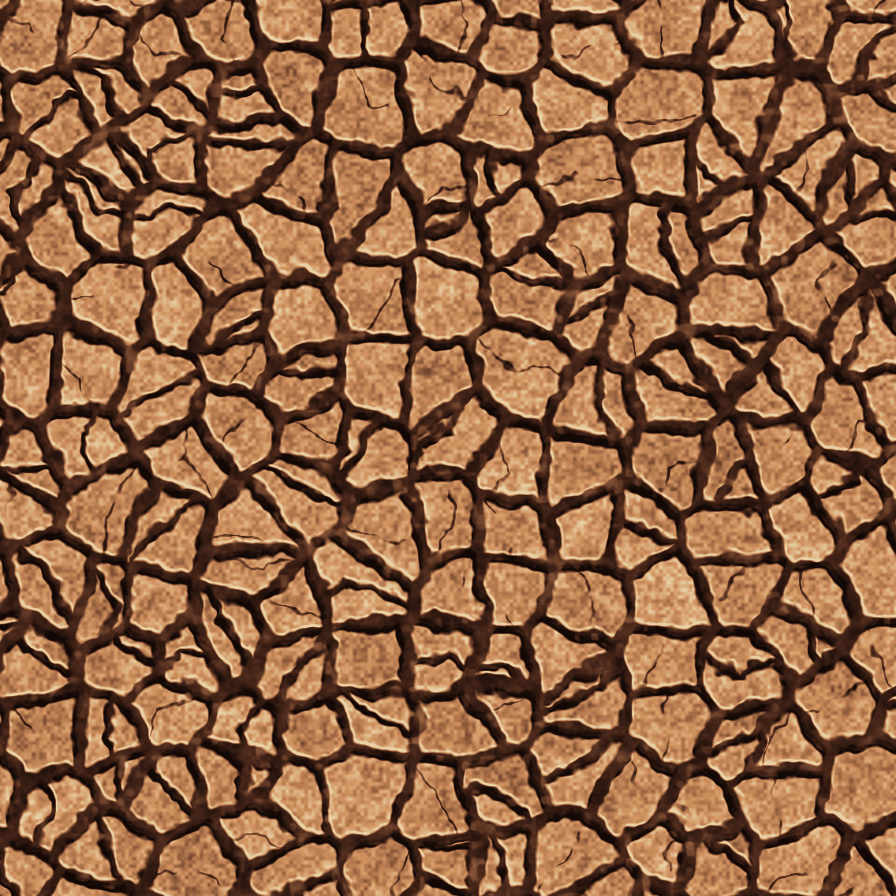
Give the GLSL for this texture, as a WebGL 1 fragment shader.

```glsl
precision highp float;
// Sun-baked cracked mud: warped Voronoi plates, some split by bent cracks.
// A height profile across each crack is lit from the lower left, and the
// resulting brightness, with fine grain, indexes a ramp of earth colours.
uniform vec2 u_resolution;

const float PLATES = 13.0;         // plates across the canvas
const float JITTER = 0.84;         // irregularity of plate centres
const float CRACK = 0.066;         // half width of a crack, in plates
const float CRACK_VARIATION = 0.05;
const float WALL = 0.06;           // width of the sloping plate wall
const float ROUNDING = 0.05;       // softness of plate corners
const float SPLIT_CHANCE = 0.36;   // plates broken by an open crack
const float HAIR_CHANCE = 0.8;     // upper bound for plates with hairlines
const float GRAIN_SCALE = 240.0;   // grains across the canvas
const vec2 TO_LIGHT = vec2(-0.5, -0.866);

const vec3 SHADOW = vec3(0.12, 0.06, 0.04);
const vec3 EARTH = vec3(0.28, 0.15, 0.10);
const vec3 BROWN = vec3(0.47, 0.29, 0.19);
const vec3 CLAY = vec3(0.68, 0.45, 0.29);
const vec3 TAN = vec3(0.82, 0.58, 0.38);
const vec3 PALE = vec3(0.88, 0.74, 0.56);

vec3 hash3(vec2 p) {
  vec3 q = fract(p.xyx * vec3(0.1031, 0.1030, 0.0973));
  q += dot(q, q.yxz + 33.33);
  return fract((q.xxy + q.yzz) * q.zyx);
}

float noise(vec2 p) {
  vec2 i = floor(p), f = fract(p);
  f = f * f * (3.0 - 2.0 * f);
  float low = mix(hash3(i).x, hash3(i + vec2(1.0, 0.0)).x, f.x);
  float high = mix(hash3(i + vec2(0.0, 1.0)).x, hash3(i + 1.0).x, f.x);
  return mix(low, high, f.y);
}

vec2 noise2(vec2 p) {
  return vec2(noise(p), noise(p + 57.3)) - 0.5;
}

float smoothMin(float a, float b, float k) {
  float h = max(k - abs(a - b), 0.0) / k;
  return min(a, b) - h * h * k * 0.25;
}

vec2 seedOf(vec2 cell) {
  return 0.5 + JITTER * (hash3(cell).xy - 0.5);
}

// Distance to a ray leaving the origin at the given angle
float rayDistance(vec2 v, float angle) {
  vec2 dir = vec2(cos(angle), sin(angle));
  return length(v - dir * max(dot(v, dir), 0.0));
}

// Returns height, distance to the open crack, hairline strength, plate tone
vec4 mud(vec2 p) {
  float width = CRACK + CRACK_VARIATION * (noise(p * 1.7 + 9.0) - 0.5);
  p += 0.16 * noise2(p * 3.1) + 0.06 * noise2(p * 9.0);
  vec2 base = floor(p), f = fract(p);

  // Nearest plate centre
  vec2 home = vec2(0.0), toSeed = vec2(0.0);
  float nearest = 9.0;
  for (int j = -1; j <= 1; j++) {
    for (int i = -1; i <= 1; i++) {
      vec2 g = vec2(float(i), float(j));
      vec2 r = g + seedOf(base + g) - f;
      float d = dot(r, r);
      if (d < nearest) { nearest = d; toSeed = r; home = g; }
    }
  }

  // Rounded distance to the plate border
  float edge = 1.0;
  for (int j = -2; j <= 2; j++) {
    for (int i = -2; i <= 2; i++) {
      vec2 g = home + vec2(float(i), float(j));
      vec2 r = g + seedOf(base + g) - f;
      vec2 gap = r - toSeed;
      if (dot(gap, gap) > 0.0001) {
        edge = smoothMin(edge, dot(0.5 * (toSeed + r), normalize(gap)), ROUNDING);
      }
    }
  }

  // Bent crack through the plate: open, hairline or absent
  vec3 trait = hash3(base + home + 171.0);
  vec2 local = -toSeed + 0.24 * (trait.yz - 0.5) + 0.09 * noise2(p * 6.0);
  float turn = trait.x * 6.2832;
  float bent = min(rayDistance(local, turn), rayDistance(local, turn + 2.1 + 2.0 * trait.y));
  float hair = 0.0;
  if (trait.z < SPLIT_CHANCE) {
    edge = smoothMin(edge, bent + width * (0.25 + 0.4 * trait.y), 0.03);
  } else if (trait.z < HAIR_CHANCE) {
    hair = (1.0 - smoothstep(0.008, 0.034, bent)) * smoothstep(0.25, 0.5, noise(p * 4.0));
  }
  float height = smoothstep(width, width + WALL, edge);
  return vec4(height, edge - width, hair, trait.y);
}

// Earth colours evenly spaced from dark (0) to bright (1)
vec3 earthRamp(float v) {
  v *= 5.0;
  vec3 c = mix(SHADOW, EARTH, clamp(v, -0.3, 1.0));
  c = mix(c, BROWN, clamp(v - 1.0, 0.0, 1.0));
  c = mix(c, CLAY, clamp(v - 2.0, 0.0, 1.0));
  c = mix(c, TAN, clamp(v - 3.0, 0.0, 1.0));
  return mix(c, PALE, clamp(v - 4.0, 0.0, 1.5));
}

void main() {
  vec2 uv = gl_FragCoord.xy / min(u_resolution.x, u_resolution.y);
  vec2 p = uv * PLATES;
  vec4 plate = mud(p);
  float facing = plate.x - mud(p + TO_LIGHT * 0.035).x;
  float shade = max(mud(p + TO_LIGHT * 0.12).x - plate.x, 0.0);

  // Grainy tops with paler rims, and rubble on the crack floor
  float grain = 0.65 * noise(uv * GRAIN_SCALE) + 0.35 * noise(uv * GRAIN_SCALE * 0.47 + 31.0) - 0.5;
  float rim = smoothstep(0.03, 0.06, plate.y) * (1.0 - smoothstep(0.06, 0.13, plate.y));
  float top = 0.73 + 0.1 * (plate.w - 0.5) + 0.2 * (noise(p * 2.6) - 0.5) + 0.07 * rim;
  top += 0.6 * grain - 0.5 * plate.z;
  float rubble = smoothstep(0.55, 0.85, noise(p * 8.0)) * noise(p * 1.3 + 4.0);
  float ground = 0.04 + 0.2 * noise(p * 5.0) + 0.3 * rubble + 0.16 * grain;

  float value = mix(ground, top, plate.x) - 0.14 * shade;
  value += facing * (facing > 0.0 ? 0.55 : 0.3);
  gl_FragColor = vec4(earthRamp(value), 1.0);
}
```
